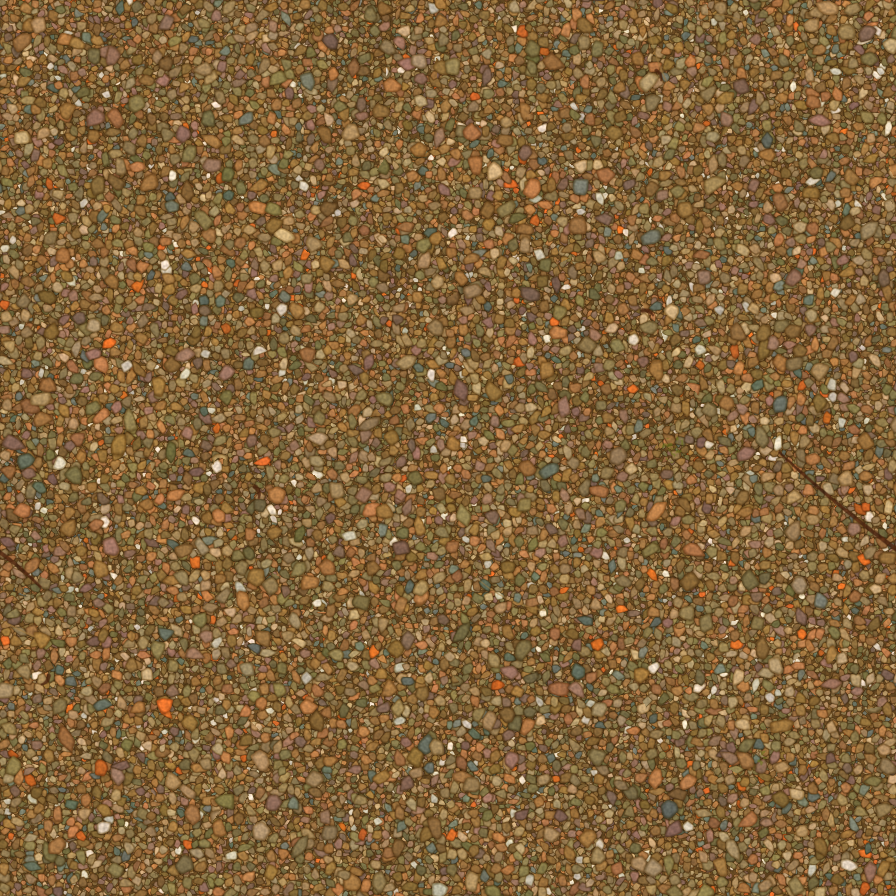
Give the GLSL for this texture, as a Shadertoy shader.

```glsl
// Bed of small mixed river gravel seen from above, with a few twigs and moss.
// Four layers of hashed, rounded polygon stones are painted from fine to large,
// each with a warm contact shadow, a darkened rim and gradient noise mottling.

const float TAU = 6.2831853;
const vec3 SOIL = vec3(0.36, 0.25, 0.11);
const vec3 SHADOW_TINT = vec3(0.70, 0.64, 0.50);
const vec3 EXPOSURE = vec3(1.10, 1.12, 1.18);
const vec3 TWIG = vec3(0.29, 0.14, 0.06);
const vec3 STRAW = vec3(0.63, 0.48, 0.25);
const vec3 MOSS = vec3(0.42, 0.46, 0.12);

vec3 hash3(vec2 p) {
    vec3 q = fract(p.xyx * vec3(0.1031, 0.1030, 0.0973));
    q += dot(q, q.yxz + 33.33);
    return fract((q.xxy + q.yzz) * q.zyx);
}

vec2 direction(float angle) {
    return vec2(cos(angle), sin(angle));
}

float cornerGradient(vec2 corner, vec2 offset) {
    return dot(direction(TAU * hash3(corner).x), offset);
}

float gradientNoise(vec2 p) {
    vec2 i = floor(p), f = p - i;
    vec2 u = f * f * f * (f * (f * 6.0 - 15.0) + 10.0);
    vec2 e = vec2(1.0, 0.0);
    float low = mix(cornerGradient(i, f), cornerGradient(i + e, f - e), u.x);
    float high = mix(cornerGradient(i + e.yx, f - e.yx), cornerGradient(i + 1.0, f - 1.0), u.x);
    return mix(low, high, u.y);
}

// Mineral colour: common browns first, rare bright stones last
vec3 stoneColor(float pick, vec3 vary) {
    vec3 c = vec3(0.53, 0.39, 0.20);                         // brown
    c = mix(c, vec3(0.57, 0.46, 0.29), step(0.26, pick));    // tan
    c = mix(c, vec3(0.47, 0.41, 0.24), step(0.46, pick));    // olive
    c = mix(c, vec3(0.61, 0.41, 0.23), step(0.62, pick));    // rust
    c = mix(c, vec3(0.51, 0.38, 0.29), step(0.75, pick));    // mauve
    c = mix(c, vec3(0.66, 0.55, 0.38), step(0.85, pick));    // sand
    c = mix(c, vec3(0.40, 0.41, 0.33), step(0.92, pick));    // slate
    c = mix(c, vec3(0.77, 0.71, 0.60), step(0.967, pick));   // quartz
    c = mix(c, vec3(0.76, 0.38, 0.14), step(0.988, pick));   // orange
    return c * mix(0.87, 1.13, vary.x) + 0.03 * (vary - 0.5);
}

// Rounded irregular polygon: 0 at the centre, 1 on the outline
float stoneDistance(vec2 p, vec2 seed, float angle, float stretch) {
    vec2 axis = direction(angle);
    p = vec2(dot(p, axis), dot(p, vec2(-axis.y, axis.x)));
    p *= vec2(stretch, 1.0 / stretch);
    float sum = 0.0;
    for (int i = 0; i < 6; i++) {
        vec3 h = hash3(seed + float(i) * 7.31);
        float side = dot(p, direction(TAU * (float(i) + 0.8 * h.x) / 6.0));
        side = max(side, 0.0) / mix(0.78, 1.12, h.y);
        side *= side;
        side *= side;
        sum += side * side;
    }
    return pow(sum, 0.125);
}

vec3 paintStones(vec3 color, vec2 uv, float cells, float density, vec2 radii, float seed, float pixel) {
    vec2 p = uv * cells, home = floor(p);
    for (int y = -1; y <= 1; y++)
    for (int x = -1; x <= 1; x++) {
        vec2 cell = home + vec2(x, y);
        vec2 id = cell + seed * 57.3;
        vec3 place = hash3(id), form = hash3(id + 191.7), tone = hash3(id + 413.1);
        float radius = mix(radii.x, radii.y, form.x);
        vec2 q = (p - cell - mix(vec2(0.14), vec2(0.86), place.xy)) / radius;
        if (place.z > density || dot(q, q) > 4.0) continue;

        float d = stoneDistance(q, id, TAU * form.y, mix(0.74, 1.0, form.z));
        float blur = 0.7 * pixel * cells / radius;
        float contact = 1.0 - smoothstep(0.95, 1.32, d);
        float cover = 1.0 - smoothstep(1.0 - blur, 1.0 + blur, d);
        float mottle = gradientNoise(uv * 240.0 + 31.0 * tone.xy);
        vec3 stone = stoneColor(tone.x, hash3(id + 77.7));
        stone *= 1.0 + 0.16 * mottle + 0.035 * q.y;
        stone *= mix(vec3(1.0), SHADOW_TINT, smoothstep(0.6, 1.02, d));
        color *= mix(vec3(1.0), SHADOW_TINT, 0.7 * contact);
        color = mix(color, stone, cover);
    }
    return color;
}

// Coverage of a thin tapered strand from a to b, bowed sideways by bend
float strand(vec2 uv, vec2 a, vec2 b, float bend, float width, float pixel) {
    vec2 along = b - a, p = uv - a;
    float span = length(along);
    float t = clamp(dot(p, along) / (span * span), 0.0, 1.0);
    vec2 normal = vec2(-along.y, along.x) / span;
    float d = length(p - along * t - normal * bend * 4.0 * t * (1.0 - t));
    return 1.0 - smoothstep(-pixel, pixel, d - width * mix(1.0, 0.5, t));
}

float mossPatch(vec2 uv, vec2 center, float radius) {
    float tufts = gradientNoise(uv * 170.0) + 0.5 * gradientNoise(uv * 330.0);
    return smoothstep(-0.1, 0.35, tufts + 0.25 - 0.6 * length(uv - center) / radius);
}

void mainImage(out vec4 fragColor, in vec2 fragCoord) {
    vec2 uv = fragCoord / iResolution.y;
    float pixel = 1.0 / iResolution.y;

    // Gravel, thinning out to finer grit in broad patches
    float patchiness = gradientNoise(uv * 7.0 + 3.7);
    vec3 color = SOIL * (1.0 + 0.3 * gradientNoise(uv * 260.0));
    color = paintStones(color, uv, 165.0, 1.0, vec2(0.44, 0.60), 1.0, pixel);
    color = paintStones(color, uv, 112.0, 0.78 + 0.3 * patchiness, vec2(0.36, 0.56), 2.0, pixel);
    color = paintStones(color, uv, 80.0, 0.72 + 0.5 * patchiness, vec2(0.34, 0.54), 3.0, pixel);
    color = paintStones(color, uv, 50.0, 0.22 + 0.1 * patchiness, vec2(0.32, 0.50), 4.0, pixel);
    color *= EXPOSURE * (1.0 + 0.10 * gradientNoise(uv * 390.0) + 0.05 * patchiness);

    // Dry straw and dark wood chips
    for (int i = 0; i < 6; i++) {
        vec3 h = hash3(vec2(float(i) * 9.7 + 2.0, 5.3)), k = hash3(vec2(float(i) * 4.1, 61.0));
        vec2 reach = direction(TAU * h.z);
        float straw = strand(uv, h.xy, h.xy + reach * mix(0.05, 0.12, k.z), 0.03 * (k.x - 0.5), 0.0009, pixel);
        float chip = strand(uv, k.xy, k.xy + reach.yx * 0.012, 0.002, 0.0035 * h.x, pixel);
        color = mix(color, STRAW, 0.65 * straw);
        color = mix(color, TWIG, 0.8 * chip);
    }

    // Twigs and moss
    float twig = strand(uv, vec2(1.01, 0.38), vec2(0.87, 0.495), 0.003, 0.0026, pixel);
    twig = max(twig, strand(uv, vec2(-0.01, 0.39), vec2(0.045, 0.345), 0.002, 0.0026, pixel));
    color = mix(color, TWIG * (1.0 + 0.5 * gradientNoise(uv * 180.0)), 0.85 * twig);
    float moss = max(mossPatch(uv, vec2(0.75, 0.50), 0.016), mossPatch(uv, vec2(0.85, 0.155), 0.010));
    color = mix(color, MOSS, 0.6 * moss);

    fragColor = vec4(clamp(color, 0.0, 1.0), 1.0);
}
```
